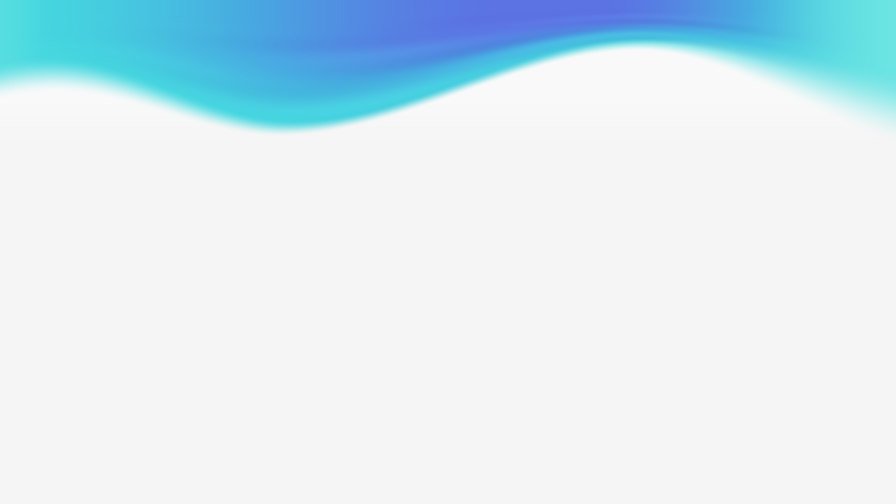
This background is drawn by a Shadertoy shader. Its source:

```glsl
// Soft cyan-to-indigo wave hanging from the top of a pale grey page.

// Lower rim of the wave, as depth below the top in canvas heights
float rimDepth(float x) {
    return 0.2546
        - 0.1065 * smoothstep(-0.202, 0.0586, x)
        + 0.1065 * smoothstep(0.0586, 0.319, x)
        - 0.1667 * smoothstep(0.319, 0.716, x)
        + 0.19 * smoothstep(0.716, 1.172, x);
}

// Ramp from cyan through blue to indigo
vec3 waveRamp(float t) {
    vec3 cyan = vec3(0.27, 0.85, 0.875);
    vec3 blue = vec3(0.28, 0.66, 0.88);
    vec3 indigo = vec3(0.36, 0.45, 0.89);
    return t < 0.5 ? mix(cyan, blue, t * 2.0) : mix(blue, indigo, t * 2.0 - 1.0);
}

void mainImage(out vec4 fragColor, in vec2 fragCoord) {
    vec2 uv = fragCoord / iResolution.xy;
    float depth = 1.0 - uv.y;
    float rim = rimDepth(uv.x);
    float level = depth / rim;

    // Indigo gathers along the top, right of the middle
    float across = smoothstep(-0.02, 0.58, uv.x) * (1.0 - smoothstep(0.66, 1.0, uv.x));
    float down = 1.0 - smoothstep(0.35, 1.08, level);

    // Silky streaks that follow the rim
    float streak = sin(level * 17.0 + uv.x * 7.0) + 0.5 * sin(level * 31.0 - uv.x * 9.0);
    streak *= across * smoothstep(0.1, 0.5, level);
    vec3 wave = waveRamp(clamp(across * down + 0.035 * streak, 0.0, 1.0));
    wave -= 0.012 * streak;

    // Paler cyan in the right and far left corners
    float pale = 0.75 * smoothstep(0.82, 1.02, uv.x) + 0.3 * (1.0 - smoothstep(0.0, 0.06, uv.x));
    wave = mix(wave, vec3(0.48, 0.91, 0.895), pale);

    // Page, slightly brighter just below the wave
    vec3 page = vec3(mix(0.978, 0.961, smoothstep(0.17, 0.3, depth)));

    // Rim blur: crisp in the middle, wide at both sides
    float blur = 0.013 + 0.025 * (1.0 - smoothstep(0.0, 0.42, uv.x))
        + 0.06 * smoothstep(0.7, 1.0, uv.x);
    float cover = 1.0 - smoothstep(-blur, blur, depth - rim);
    fragColor = vec4(mix(page, wave, cover), 1.0);
}
```
